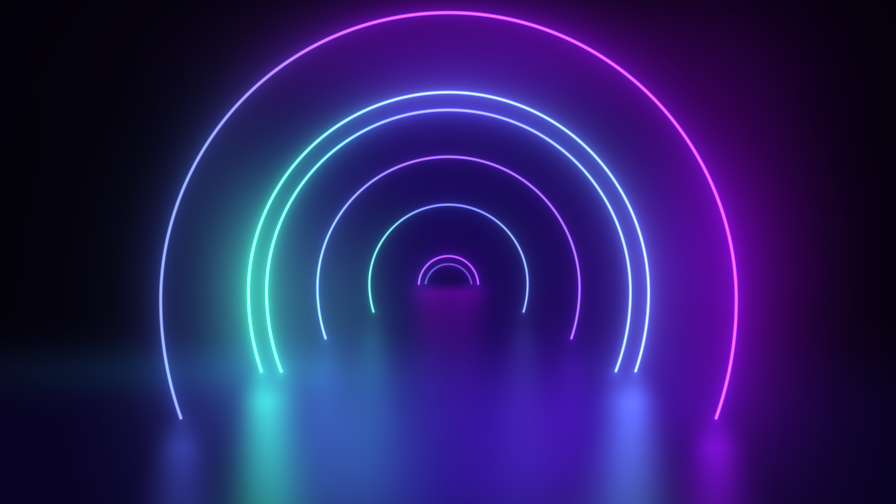
A WebGL 2 fragment shader for this background:

```glsl
#version 300 es
precision highp float;

uniform vec2 u_resolution;
out vec4 fragColor;

// Soft elliptical patch of light
float patchLight(vec2 p, vec2 center, vec2 size) {
    vec2 q = (p - center) / size;
    return exp(-dot(q, q));
}

// Glowing arch standing on the floor, with its halo and floor reflections.
// shape: radius, centre height, foot height; light: halo reach, halo gain, reflection gain
vec3 neonArch(vec2 p, vec3 shape, vec3 light, vec3 left, vec3 top, vec3 right) {
    float radius = shape.x;
    vec2 q = p - vec2(0.0, shape.y);
    if (q.y < 0.0) q.y *= 0.9;
    float drop = min(shape.z - shape.y, 0.0) * 0.9 + max(shape.z - shape.y, 0.0);
    vec2 foot = vec2(sqrt(max(radius * radius - drop * drop, 0.0)), drop);
    vec2 m = vec2(abs(q.x), q.y);

    // Distance to the arc, capped at both feet
    bool onArc = atan(m.x, m.y) < atan(foot.x, foot.y);
    float d = onArc ? abs(length(q) - radius) : length(m - foot);

    // Tint runs from one side over the top to the other
    vec3 side = q.x < 0.0 ? left : right;
    vec3 tint = mix(top, side, smoothstep(0.15, 0.95, m.x / radius));

    float thick = 0.0009 + 0.0025 * radius;
    float aa = 0.8 / u_resolution.y;
    float core = 1.0 - smoothstep(thick - aa, thick + aa + 0.001, d);
    float halo = 0.25 * exp(-d / (0.003 + 0.014 * radius)) + light.y * exp(-d / light.x);

    // Reflection starts narrow, widens and fades below each foot
    float depth = shape.z - p.y;
    float spread = 0.012 + 0.035 * radius + 0.18 * max(depth, 0.0);
    float off = (m.x - foot.x) / spread;
    float mirror = light.z * exp(-off * off) * smoothstep(-0.01, 0.07, depth)
                 * exp(-max(depth, 0.0) * 1.8);

    return tint * halo + side * mirror + mix(tint, vec3(1.0), 0.5) * core * 0.75;
}

void main() {
    vec2 p = (gl_FragCoord.xy - 0.5 * u_resolution) / u_resolution.y;
    p.x -= 0.001;

    vec3 green = vec3(0.14, 0.88, 0.46);
    vec3 sky = vec3(0.30, 0.62, 0.74);
    vec3 blue = vec3(0.25, 0.38, 0.85);
    vec3 violet = vec3(0.46, 0.16, 0.82);
    vec3 purple = vec3(0.56, 0.06, 0.84);

    // Dark room with an indigo tunnel
    float r = length(p - vec2(0.0, -0.08));
    float tunnel = 1.0 - smoothstep(0.34, 0.68, r);
    vec3 color = vec3(0.012, 0.005, 0.040);
    color += vec3(0.07, 0.02, 0.27) * tunnel;

    // Purple over the right side and crown, green on the left
    color += vec3(0.22, 0.0, 0.32) * patchLight(p, vec2(0.55, -0.03), vec2(0.20, 0.40));
    color += vec3(0.14, 0.0, 0.20) * patchLight(p, vec2(0.08, 0.39), vec2(0.42, 0.13));
    color += vec3(0.08, 0.28, 0.16) * patchLight(p, vec2(-0.40, -0.07), vec2(0.11, 0.23));
    color += vec3(0.05, 0.17, 0.09) * patchLight(p, vec2(-0.24, -0.08), vec2(0.12, 0.19));

    // Polished floor and the haze along its far edge
    float ground = 1.0 - smoothstep(-0.34, -0.11, p.y);
    color += ground * vec3(0.05, 0.03, 0.14) * exp(-p.x * p.x * 4.0);
    color += ground * vec3(0.02, 0.008, 0.09);
    color += vec3(0.04, 0.22, 0.11) * patchLight(p, vec2(-0.22, -0.36), vec2(0.17, 0.22));
    color += vec3(0.08, 0.0, 0.10) * patchLight(p, vec2(0.16, -0.34), vec2(0.14, 0.18));
    color += vec3(0.01, 0.08, 0.08) * patchLight(p, vec2(-0.55, -0.235), vec2(0.40, 0.05));

    // Arches from near to far
    color += neonArch(p, vec3(0.571, -0.096, -0.329), vec3(0.075, 0.30, 0.50),
                      vec3(0.25, 0.34, 0.72), purple, purple);
    color += neonArch(p, vec3(0.397, -0.080, -0.236), vec3(0.045, 0.32, 0.55), green, sky, sky);
    color += neonArch(p, vec3(0.361, -0.079, -0.236), vec3(0.030, 0.22, 0.25), green, blue, sky);
    color += neonArch(p, vec3(0.260, -0.071, -0.171), vec3(0.035, 0.09, 0.12),
                      mix(sky, blue, 0.6), violet, violet);
    color += neonArch(p, vec3(0.157, -0.063, -0.118), vec3(0.030, 0.13, 0.14), green, blue, sky);
    color += neonArch(p, vec3(0.059, -0.067, -0.063), vec3(0.020, 0.18, 0.0), violet, purple, purple);
    color += neonArch(p, vec3(0.046, -0.070, -0.062), vec3(0.012, 0.10, 0.0), blue, violet, violet) * 0.6;

    // Purple pool below the farthest arch
    float pool = smoothstep(0.055, 0.085, -p.y) * exp(-max(-p.y - 0.07, 0.0) * 9.0);
    color += vec3(0.24, 0.0, 0.24) * pool * (1.0 - smoothstep(0.025, 0.10, abs(p.x)));

    fragColor = vec4(min(color, 1.0), 1.0);
}
```
